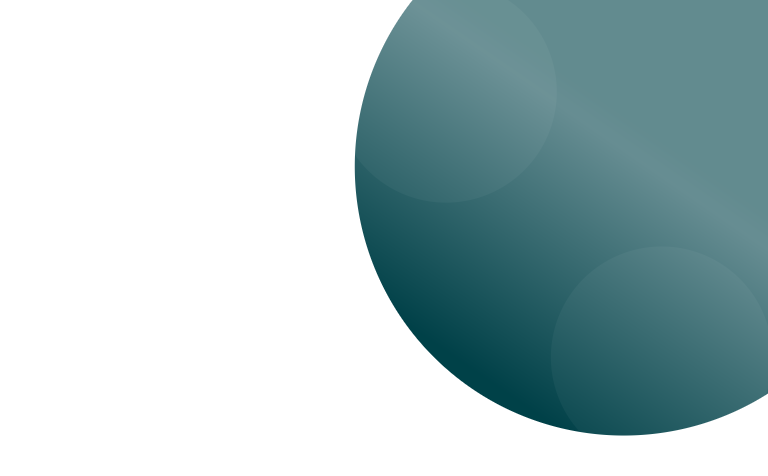
A WebGL 1 fragment shader for this background:

```glsl
precision highp float;
// A large teal disc with a diagonal gradient and two faint discs, on white.

uniform vec2 u_resolution;

const vec3 PAPER = vec3(1.0);
const vec3 DEEP_TEAL = vec3(0.0, 0.253, 0.282);
const vec3 CREST_TEAL = vec3(0.402, 0.553, 0.573);
const vec3 FLAT_TEAL = vec3(0.385, 0.545, 0.560);
const float VEIL_RADIUS = 0.2327;
const float VEIL_OPACITY = 0.04;

// Antialiased coverage of a disc; lengths are in canvas heights.
float disc(vec2 p, vec2 center, float radius, float pixel) {
  return clamp(0.5 + (radius - distance(p, center)) / pixel, 0.0, 1.0);
}

// Dark at the lower left, rising to a pale crest, then nearly flat.
vec3 diagonalGradient(vec2 p, vec2 crest, vec2 downhill, float span) {
  float depth = dot(p - crest, downhill) / span;
  vec3 slope = mix(CREST_TEAL, DEEP_TEAL, clamp(depth, 0.0, 1.0));
  return mix(slope, FLAT_TEAL, smoothstep(0.0, 0.12, -depth));
}

void main() {
  vec2 p = gl_FragCoord.xy / u_resolution.y;
  float pixel = 1.0 / u_resolution.y;

  // Gradient fill
  vec2 downhill = normalize(vec2(-0.568, -0.823));
  vec3 fill = diagonalGradient(p, vec2(1.174, 0.780), downhill, 0.562);

  // Translucent white discs
  float upperVeil = disc(p, vec2(0.937, 0.807), VEIL_RADIUS, pixel);
  float lowerVeil = disc(p, vec2(1.390, 0.2495), VEIL_RADIUS, pixel);
  fill = mix(fill, vec3(1.0), VEIL_OPACITY * max(upperVeil, lowerVeil));

  // Main disc over the paper
  float body = disc(p, vec2(1.3103, 0.650), 0.565, pixel);
  gl_FragColor = vec4(mix(PAPER, fill, body), 1.0);
}
```
